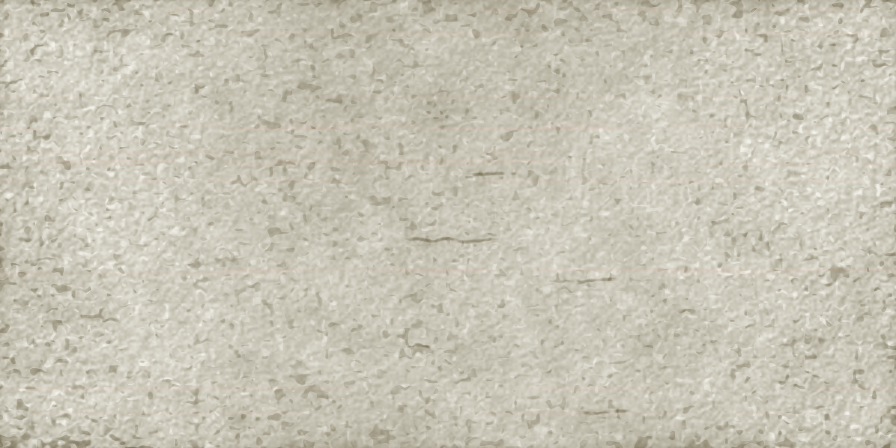
Write a Shadertoy shader that draws this texture.

```glsl
// Weathered pale plaster: a two-colour ramp driven by one tone value.
// The tone sums broad stains, embossed grain, scattered flecks, worn borders
// and a few thin broken horizontal cracks.

const vec3 UMBER = vec3(0.665, 0.645, 0.570);
const vec3 CHALK = vec3(0.890, 0.883, 0.842);
const vec3 ROW_TINT = vec3(0.022, -0.008, -0.010);
const int CRACK_COUNT = 5;

float hash(vec2 p) {
    vec3 q = fract(p.xyx * 0.1031);
    q += dot(q, q.yzx + 33.33);
    return fract((q.x + q.y) * q.z);
}

float noise(vec2 p) {
    vec2 cell = floor(p);
    vec2 f = fract(p);
    f = f * f * (3.0 - 2.0 * f);
    float low = mix(hash(cell), hash(cell + vec2(1, 0)), f.x);
    float high = mix(hash(cell + vec2(0, 1)), hash(cell + vec2(1, 1)), f.x);
    return mix(low, high, f.y);
}

float fbm(vec2 p) {
    float sum = 0.0;
    float amplitude = 0.5;
    for (int i = 0; i < 5; i++) {
        sum += amplitude * noise(p);
        p = mat2(1.6, 1.2, -1.2, 1.6) * p + 17.3;
        amplitude *= 0.5;
    }
    return sum / 0.97;
}

// Bends coordinates so that the grains get ragged outlines.
vec2 ragged(vec2 p, float scale, float amount) {
    return p + amount * (vec2(noise(p * scale), noise(p * scale + 41.7)) - 0.5);
}

// Lit side minus shaded side of a bumpy surface.
float relief(vec2 p, vec2 lightStep) {
    return noise(p) - noise(p + lightStep);
}

// Sparse grains; a lower threshold gives denser ones.
float flecks(vec2 p, float threshold) {
    return smoothstep(threshold, threshold + 0.2, noise(p));
}

float softSpot(vec2 p, vec2 centre, vec2 radius) {
    vec2 d = (p - centre) / radius;
    return exp(-dot(d, d));
}

float crack(vec2 p, vec2 start, float len) {
    vec2 q = p - start;
    q.y += 0.012 * (noise(vec2(p.x * 28.0, start.y * 90.0)) - 0.5);
    float ends = smoothstep(0.0, 0.02, q.x) * smoothstep(len, len - 0.02, q.x);
    float line = 1.0 - smoothstep(0.001, 0.006, abs(q.y));
    return ends * line * smoothstep(0.2, 0.6, noise(p * vec2(60.0, 120.0)));
}

float cracks(vec2 p, float aspect) {
    float sum = 0.0;
    for (int i = 0; i < CRACK_COUNT; i++) {
        float id = float(i);
        float pick = hash(vec2(id, 7.0));
        vec2 start = vec2(aspect * (0.35 + 0.4 * hash(vec2(id, 3.0))),
                          0.08 + 0.62 * fract(id * 0.618));
        sum = max(sum, crack(p, start, 0.05 + 0.22 * pick * pick));
    }
    return sum;
}

// Faint interrupted horizontal scan rows.
float rows(vec2 p) {
    float row = p.y * 110.0;
    float chosen = step(0.86, hash(vec2(floor(row), 5.0)));
    float profile = 1.0 - smoothstep(0.1, 0.35, abs(fract(row) - 0.5));
    return chosen * profile * smoothstep(0.3, 0.65, noise(vec2(p.x * 7.0, floor(row))));
}

void mainImage(out vec4 fragColor, in vec2 fragCoord) {
    vec2 p = fragCoord / iResolution.y;
    float aspect = iResolution.x / iResolution.y;
    float side = smoothstep(0.3, 0.9, abs(2.0 * p.x / aspect - 1.0));

    // Broad clouds and stains
    float cloud = fbm(p * 3.0 + 4.0) - 0.5;
    float tone = 0.57 + 0.50 * cloud + 0.42 * (fbm(p * 17.0) - 0.5) + 0.04 * side;
    tone -= 0.17 * softSpot(p, vec2(0.49 * aspect, 0.87), vec2(0.34, 0.20));
    tone -= 0.08 * softSpot(p, vec2(0.71 * aspect, 0.35), vec2(0.25, 0.30));

    // Worn borders
    float rimY = min(p.y, 1.0 - p.y);
    float rimX = min(p.x, aspect - p.x);
    float wear = exp(-rimY / 0.045) + 0.4 * exp(-rimX / 0.025);
    wear *= 0.4 + 1.2 * noise(p * 9.0 + 2.0);
    tone -= 0.20 * wear + 0.15 * exp(-min(rimX, rimY) / 0.006);

    // Embossed grain and flecks, stronger toward the sides
    vec2 g = ragged(p, 70.0, 0.010);
    float grain = 0.42 * relief(g * vec2(88.0, 108.0), vec2(-0.4, 0.5));
    grain += 0.30 * (noise(p * 150.0 + 9.0) - 0.5);
    grain += 0.30 * flecks(g * vec2(76.0, 92.0) + 31.0, 0.73);
    grain -= 0.52 * flecks(g * vec2(66.0, 88.0), 0.73 - 0.13 * wear + 0.25 * cloud);
    tone += grain * mix(0.85, 1.2, side);

    // Cracks and final colour
    tone -= 0.75 * cracks(p, aspect);
    vec3 color = mix(UMBER, CHALK, clamp(tone, -0.9, 1.25));
    color += ROW_TINT * rows(p);
    fragColor = vec4(color, 1.0);
}
```
